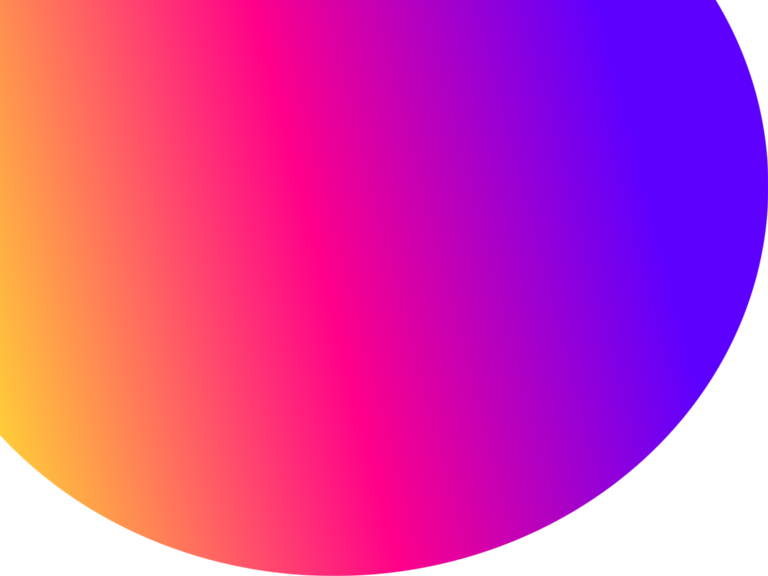
A WebGL 1 fragment shader for this background:

```glsl
precision highp float;

uniform vec2 u_resolution;

#define ASPECT (4.0 / 3.0)
#define DISC_CENTER vec2(0.580, 0.677)
#define DISC_RADII vec2(0.754, 0.677)
#define BAND_SLANT 0.26
#define YELLOW_STOP -0.198
#define PINK_STOP 0.4375
#define BLUE_STOP 1.036
#define YELLOW vec3(1.0, 0.80, 0.22)
#define PINK vec3(1.0, 0.0, 0.54)
#define BLUE vec3(0.37, 0.0, 1.0)
#define PAPER vec3(1.0)

// Approximate signed distance to an axis-aligned ellipse
float ellipseDistance(vec2 p, vec2 radii) {
  float scaled = length(p / radii);
  float slope = length(p / (radii * radii));
  return scaled * (scaled - 1.0) / max(slope, 0.0001);
}

// Linear blend through three colour stops
vec3 slantedGradient(vec2 p) {
  float along = p.x - BAND_SLANT * (1.0 - p.y);
  float toPink = clamp((along - YELLOW_STOP) / (PINK_STOP - YELLOW_STOP), 0.0, 1.0);
  float toBlue = clamp((along - PINK_STOP) / (BLUE_STOP - PINK_STOP), 0.0, 1.0);
  return mix(mix(YELLOW, PINK, toPink), BLUE, toBlue);
}

void main() {
  // Canvas units: height is 1, width is ASPECT
  vec2 p = gl_FragCoord.xy / u_resolution * vec2(ASPECT, 1.0);
  float pixel = 1.0 / u_resolution.y;

  // Gradient disc over a plain ground, with a soft one-pixel rim
  float rim = ellipseDistance(p - DISC_CENTER, DISC_RADII);
  float coverage = 1.0 - smoothstep(-pixel, pixel, rim);
  gl_FragColor = vec4(mix(PAPER, slantedGradient(p), coverage), 1.0);
}
```
